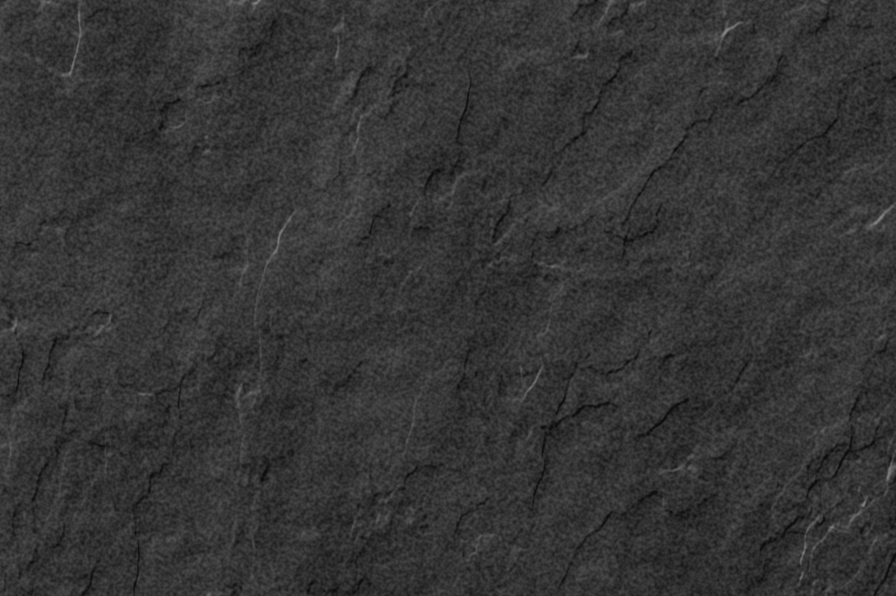
A WebGL 2 fragment shader for this texture:

```glsl
#version 300 es
precision highp float;
// Dark slate: thin cleaved plates with chipped rims, lit from the upper left.
// Noise contours give a stepped height field; height differences along the
// light direction shade it, and streaks, mottling and fine grain go on top.

uniform vec2 u_resolution;
out vec4 fragColor;

const vec2 LIGHT_DIR = vec2(-0.51, 0.86);
const float BASE_GREY = 0.209;

// Unit gradient vector for a lattice cell
vec2 hashGradient(vec2 cell) {
    uvec2 k = uvec2(ivec2(cell) + 32768);
    uint h = k.x * 1597334673u ^ k.y * 3812015801u;
    h = (h ^ (h >> 15)) * 2246822519u;
    h = (h ^ (h >> 13)) * 3266489917u;
    h ^= h >> 16;
    float angle = float(h & 65535u) * 6.28319 / 65536.0;
    return vec2(cos(angle), sin(angle));
}

float gradientNoise(vec2 p) {
    vec2 i = floor(p), f = p - i;
    vec2 u = f * f * f * (f * (f * 6.0 - 15.0) + 10.0);
    vec2 e = vec2(1.0, 0.0);
    float a = dot(hashGradient(i), f);
    float b = dot(hashGradient(i + e.xy), f - e.xy);
    float c = dot(hashGradient(i + e.yx), f - e.yx);
    float d = dot(hashGradient(i + e.xx), f - e.xx);
    return mix(mix(a, b, u.x), mix(c, d, u.x), u.y);
}

vec2 rotate(vec2 p, float angle) {
    float c = cos(angle), s = sin(angle);
    return vec2(c * p.x - s * p.y, s * p.x + c * p.y);
}

float fbm(vec2 p, int octaves) {
    float sum = 0.0, amplitude = 1.0;
    for (int i = 0; i < octaves; i++) {
        sum += amplitude * gradientNoise(p);
        p = mat2(0.8, 0.6, -0.6, 0.8) * p * 2.03 + 7.3;
        amplitude *= 0.5;
    }
    return sum;
}

// Coordinates across and along the cleavage, leaning further to the right
vec2 cleavage(vec2 p) {
    vec2 c = p - vec2(0.75, 0.5);
    return vec2(c.x * 0.9 - c.y * (0.36 + 0.3 * c.x), c.y * 0.9 + c.x * 0.4);
}

// One plate layer: a crisp step along a noise contour, fading out in places
float plate(vec2 q, float frequency, float level, float seed) {
    float field = fbm(q * frequency + seed, 5) - level;
    float width = 0.007 * frequency;
    float presence = smoothstep(-0.22, 0.2, gradientNoise(q * 3.7 + seed * 1.7));
    return presence * smoothstep(-width, width, field);
}

// Small ragged chips gathered in patches
float chips(vec2 p) {
    float patches = smoothstep(0.0, 0.35, gradientNoise(p * 4.7 + 31.7));
    return patches * smoothstep(-0.08, 0.08, fbm(p * 11.0 + 3.1, 4) + 0.12);
}

float slateHeight(vec2 p) {
    vec2 q = cleavage(p) * vec2(1.0, 0.55);
    float h = plate(q, 2.9, 0.04, 11.3);
    h += 0.9 * plate(q, 4.1, -0.08, 47.9);
    h += 0.8 * plate(q, 6.3, 0.12, 83.2);
    h += 0.75 * chips(p);
    return h + 0.75 * fbm(p * 22.0, 3);
}

// Crisp rims with broken highlights, plus a soft shadow beside each step
float reliefShade(vec2 p) {
    float h = slateHeight(p);
    float rim = h - slateHeight(p + LIGHT_DIR * 0.0045);
    float slope = h - slateHeight(p + LIGHT_DIR * 0.02);
    float glint = smoothstep(-0.05, 0.4, gradientNoise(p * 9.0 + 19.4));
    float lit = max(rim, 0.0) * mix(0.06, 0.25, glint);
    float shaded = min(rim, 0.0) * 0.14;
    return lit + shaded + 0.026 * clamp(slope, -1.2, 0.8);
}

// Broad mottling and long streaks running with the cleavage
float toneVariation(vec2 p) {
    vec2 q = cleavage(p);
    float mottle = fbm(p * 3.2 + 5.7, 3);
    float streaks = fbm(q * vec2(14.0, 2.8) + 23.1, 3);
    return 0.024 * mottle + 0.034 * streaks;
}

// Sandy surface grain at two sizes, turned to hide the lattices
float surfaceGrain(vec2 p) {
    return 0.085 * gradientNoise(rotate(p, 0.53) * 179.0 + 0.37)
         + 0.075 * gradientNoise(rotate(p, 1.21) * 111.0 + 61.3);
}

void main() {
    vec2 p = gl_FragCoord.xy / u_resolution.y;
    vec2 uv = gl_FragCoord.xy / u_resolution;
    float falloff = 0.018 * (uv.y - 0.5) - 0.01 * (uv.x - 0.5);
    float grey = BASE_GREY + falloff + toneVariation(p) + reliefShade(p) + surfaceGrain(p);
    fragColor = vec4(vec3(clamp(grey, 0.06, 0.5)), 1.0);
}
```
